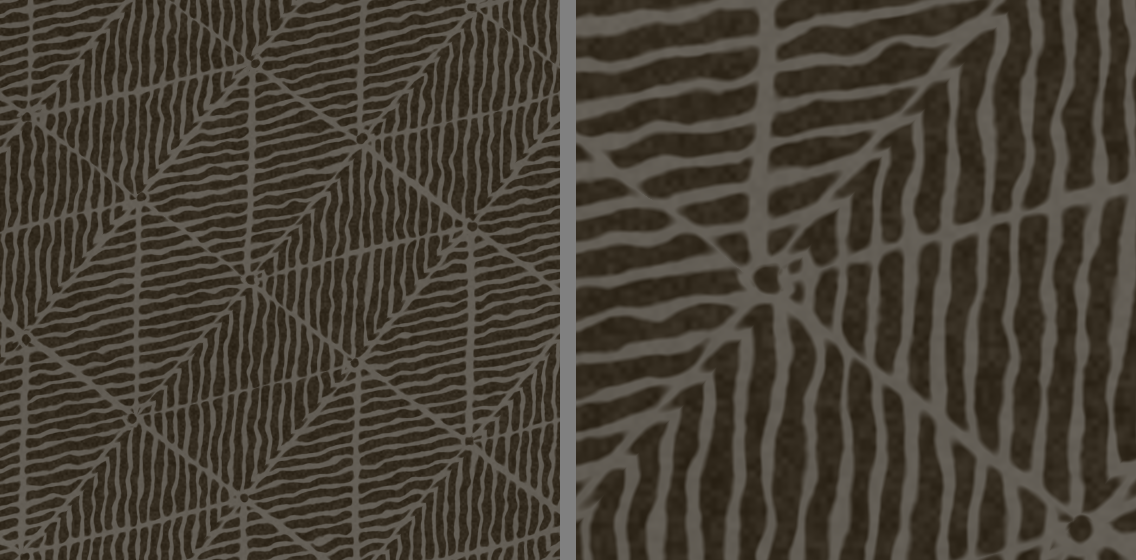
Left: the whole. Right: its middle third, enlarged.
Reproduce this pattern procedurally as a Shadertoy shader.

```glsl
// Leaf-like weave of skewed lozenges, striped by turns upright and across.
// A triangle wave over lattice coordinates folds one stripe family into both
// directions; veins, borders and node rings are blended in as soft distances.

#define SIDE_A vec2(0.196, -0.146)    // lattice step, down to the right
#define SIDE_C vec2(0.202, 0.245)     // lattice step, up to the right
#define ORIGIN vec2(0.443, 0.499)     // one lattice node
#define STRIPES 9.0                   // stripes along each lozenge side
#define PERIOD 0.0215                 // stripe spacing
#define STRIPE_HALF 0.0037            // half width of a light stripe
#define FOLD_SHIFT 0.04               // fold offset from the border line
#define WOBBLE 0.007                  // hand-drawn bending
#define SOFTNESS 0.0019               // edge blur
#define LIGHT_COLOR vec3(0.390, 0.370, 0.337)
#define DARK_COLOR vec3(0.196, 0.165, 0.118)

float hash(vec2 p) {
    vec3 q = fract(vec3(p.xyx) * 0.1031);
    q += dot(q, q.yzx + 33.33);
    return fract((q.x + q.y) * q.z);
}

// Value noise centred on zero, about -0.5 to 0.5
float noise(vec2 p) {
    vec2 i = floor(p), f = fract(p);
    f = f * f * (3.0 - 2.0 * f);
    float low = mix(hash(i), hash(i + vec2(1, 0)), f.x);
    float high = mix(hash(i + vec2(0, 1)), hash(i + vec2(1, 1)), f.x);
    return mix(low, high, f.y) - 0.5;
}

float smoothMin(float a, float b, float k) {
    float h = max(k - abs(a - b), 0.0) / k;
    return min(a, b) - h * h * k * 0.25;
}

// Rises from 0 to 1 in even columns and falls back in odd ones
float foldWave(float u) {
    float t = mod(u - FOLD_SHIFT, 2.0);
    float rise = 1.0 - 2.0 * FOLD_SHIFT;
    return t < rise ? t / rise : (2.0 - t) / (2.0 - rise);
}

// Distance to the light stripes
float stripeDistance(vec2 cell, vec2 p) {
    float phase = STRIPES * (cell.y + foldWave(cell.x));
    phase += hash(vec2(floor(cell.y), 7.0)) + 0.36 * noise(p * 42.0 + 11.0);
    float halfWidth = STRIPE_HALF + 0.0030 * noise(p * 65.0 + 40.0)
                    + 0.0014 * noise(p * 24.0 + 90.0);
    return abs(fract(phase) - 0.5) * PERIOD - halfWidth;
}

// Distance to the lozenge borders and the vein inside each lozenge
float lineDistance(vec2 cell, vec2 p) {
    float area = abs(SIDE_A.x * SIDE_C.y - SIDE_A.y * SIDE_C.x);
    vec2 id = floor(cell), f = cell - id, edge = abs(cell - round(cell));
    float ragged = 0.0035 * noise(p * 55.0 + 70.0);

    float widthA = mix(0.0012, 0.0055, hash(vec2(id.x, round(cell.y)) + 3.0));
    float borderA = edge.y * area / length(SIDE_A) - widthA;
    float widthC = mix(0.0018, 0.0042, hash(vec2(round(cell.x), id.y) + 19.0));
    float borderC = edge.x * area / length(SIDE_C) - widthC;

    bool upright = mod(id.x, 2.0) < 0.5;
    float vein = upright
        ? abs(f.x - f.y) * area / length(SIDE_A + SIDE_C)
        : abs(f.x + f.y - 1.0) * area / length(SIDE_A - SIDE_C);
    vein -= (upright ? 0.0018 : 0.0036) + 0.0026 * hash(id + 31.0);
    return min(min(borderA, borderC), vein) + ragged;
}

// Dark knot with a partial light ring at every lattice node
float addNode(float d, vec2 cell, mat2 lattice) {
    vec2 id = round(cell);
    vec2 jitter = vec2(hash(id + 51.0), hash(id + 67.0)) - 0.5;
    vec2 q = lattice * (cell - id) - 0.014 * jitter;
    float angle = 6.2832 * hash(id + 83.0);
    float radius = length(q) + 0.004 * noise(q * 130.0 + id * 9.0);
    d = max(d, 0.0085 - radius);
    float ring = abs(radius - 0.0125) - 0.0032;
    float arc = max(ring, -dot(q, vec2(cos(angle), sin(angle))) - 0.005);
    return smoothMin(d, arc, 0.003);
}

void mainImage(out vec4 fragColor, in vec2 fragCoord) {
    vec2 p = fragCoord / iResolution.y;

    // Bend the plane, then express it in lattice steps
    vec2 bend = vec2(noise(p * 9.0 + 5.0), noise(p * 9.0 + 25.0))
              + 0.45 * vec2(noise(p * 38.0 + 45.0), noise(p * 38.0 + 65.0));
    mat2 lattice = mat2(SIDE_A, SIDE_C);
    vec2 cell = inverse(lattice) * (p + WOBBLE * bend - ORIGIN);

    // Blending rounds the ends of the dark strokes
    float d = smoothMin(stripeDistance(cell, p), lineDistance(cell, p), 0.006);
    d = addNode(d, cell, lattice);
    d += 0.0012 * noise(p * 170.0);
    float blur = max(SOFTNESS, 0.8 / iResolution.y);
    float light = 1.0 - smoothstep(-blur, blur, d);

    // Woven grain: stronger in the dark ground, faint in the light strokes
    float grain = noise(p * 260.0 + 13.0) + 0.6 * noise(p * 110.0 + 33.0);
    float shade = 0.022 * noise(p * 3.0 + 8.0);
    vec3 ground = DARK_COLOR + 0.060 * grain + 0.5 * shade;
    vec3 stroke = LIGHT_COLOR + 0.022 * grain + shade;
    fragColor = vec4(mix(ground, stroke, light), 1.0);
}
```
